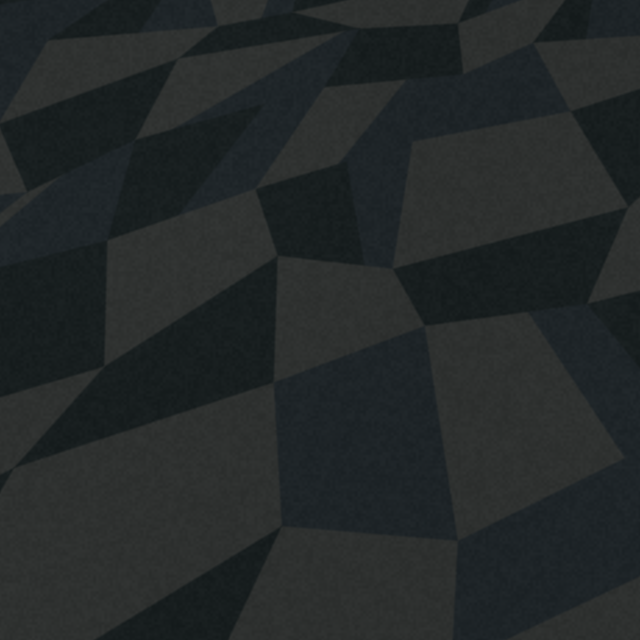
Reproduce this texture procedurally as a Shadertoy shader.

```glsl
// Dim carpet of angular light, dark and slate facets receding in perspective.

const vec3 LIGHT = vec3(0.182, 0.192, 0.187);
const vec3 DARK  = vec3(0.092, 0.117, 0.120);
const vec3 SLATE = vec3(0.118, 0.143, 0.156);

const vec2  VANISHING   = vec2(0.70, 1.90);   // vanishing point on the canvas
const vec2  CELL        = vec2(0.205, 0.098); // facet size on the floor
const float ROW_SKEW    = 0.22;               // makes rows climb to the right
const float JITTER      = 0.66;               // spread of the facet corners
const float SOFTNESS    = 0.0028;             // half width of the facet edges
const float GRAIN       = 0.022;              // strength of the fine pile
const float MOTTLE      = 0.012;              // strength of the coarser pile
const float PLAIN_LIGHT = 0.72;               // share of light facets left uncut
const float PLAIN_DARK  = 0.42;               // share of dark facets left uncut
const float PLAIN_SLATE = 0.18;               // share of facets wholly slate

vec2 hash2(vec2 p) {
    vec3 q = fract(p.xyx * vec3(0.1031, 0.1030, 0.0973));
    q += dot(q, q.yzx + 33.33);
    return fract((q.xx + q.yz) * q.zy);
}

float valueNoise(vec2 p) {
    vec2 i = floor(p), f = fract(p);
    f = f * f * (3.0 - 2.0 * f);
    float low  = mix(hash2(i).x, hash2(i + vec2(1, 0)).x, f.x);
    float high = mix(hash2(i + vec2(0, 1)).x, hash2(i + vec2(1, 1)).x, f.x);
    return mix(low, high, f.y);
}

// Canvas position to floor grid, and back
vec2 toGrid(vec2 p) {
    float depth = 1.0 / (VANISHING.y - p.y);
    float across = (p.x - VANISHING.x) * depth;
    return vec2(across, depth - ROW_SKEW * across) / CELL;
}

vec2 toCanvas(vec2 g) {
    vec2 cell = g * CELL;
    float depth = max(cell.y + ROW_SKEW * cell.x, 0.1);
    return VANISHING + vec2(cell.x, -1.0) / depth;
}

vec2 corner(vec2 id) {
    return toCanvas(id + JITTER * (hash2(id + 71.0) - 0.5));
}

// Signed distance to a quad, negative inside
float quadDistance(vec2 p, vec2 quad[4]) {
    float nearest = 1e3, side = 1.0;
    for (int i = 0; i < 4; i++) {
        vec2 a = quad[i], b = quad[(i + 3) % 4];
        vec2 edge = b - a, w = p - a;
        vec2 gap = w - edge * clamp(dot(w, edge) / dot(edge, edge), 0.0, 1.0);
        nearest = min(nearest, dot(gap, gap));
        bvec3 c = bvec3(p.y >= a.y, p.y < b.y, edge.x * w.y > edge.y * w.x);
        if (all(c) || !any(c)) side = -side;
    }
    return side * sqrt(nearest);
}

// Facet colour: plain, or cut in two by a line from its near to its far edge
vec3 facetColor(vec2 p, vec2 id, vec2 quad[4]) {
    bool isLight = mod(id.x + id.y, 2.0) < 0.5;
    float kind = hash2(id + 19.0).x;
    vec3 base = isLight ? LIGHT : DARK;
    if (kind < (isLight ? PLAIN_LIGHT : PLAIN_DARK)) return base;
    if (!isLight && kind > 1.0 - PLAIN_SLATE) return SLATE;

    vec2 t = mix(vec2(0.08), vec2(0.92), hash2(id + 43.0));
    vec2 start = mix(quad[0], quad[1], t.x);
    vec2 along = normalize(mix(quad[3], quad[2], t.y) - start);
    float cut = dot(p - start, vec2(along.y, -along.x));
    return mix(base, SLATE, smoothstep(-SOFTNESS, SOFTNESS, cut));
}

void mainImage(out vec4 fragColor, in vec2 fragCoord) {
    vec2 p = fragCoord / iResolution.y;
    vec2 home = floor(toGrid(p));

    // Blend the facets that cover this point
    vec3 sum = vec3(0.0);
    float total = 0.0;
    for (int y = -1; y <= 1; y++)
    for (int x = -1; x <= 1; x++) {
        vec2 id = home + vec2(x, y);
        vec2 quad[4] = vec2[4](corner(id), corner(id + vec2(1, 0)),
                               corner(id + vec2(1, 1)), corner(id + vec2(0, 1)));
        float cover = 1.0 - smoothstep(-SOFTNESS, SOFTNESS, quadDistance(p, quad));
        if (cover > 0.0) {
            sum += cover * facetColor(p, id, quad);
            total += cover;
        }
    }
    vec3 color = sum / max(total, 1e-4);

    // Woven pile and uneven light
    color += GRAIN * (valueNoise(p * 230.0) - 0.5);
    color += MOTTLE * (valueNoise(p * 95.0 + 17.0) - 0.5);
    color *= 0.97 + 0.06 * valueNoise(p * 3.0 + 5.0);

    fragColor = vec4(color, 1.0);
}
```
